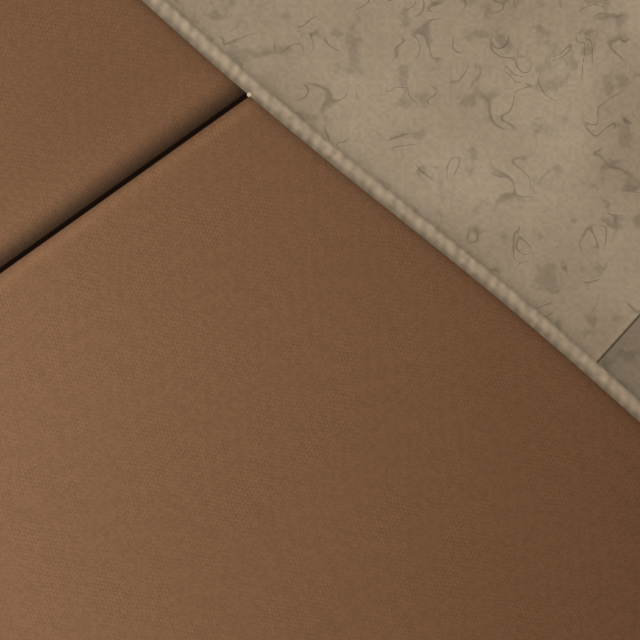
Give the GLSL for this texture, as a Shadertoy shader.

```glsl
// Brown woven cushions with a dark seam, beside creased beige cloth edged with piping
#define WEAVE_COUNT 165.0
#define WEAVE_DEPTH 0.075
#define PIPING_WIDTH 0.025
#define SEAM_WIDTH 0.0036
#define CREASE_DEPTH 0.16
#define BROWN_LIGHT vec3(0.53, 0.39, 0.285)
#define BROWN_DARK vec3(0.385, 0.265, 0.175)
#define BEIGE_LIGHT vec3(0.625, 0.555, 0.465)
#define BEIGE_DARK vec3(0.53, 0.46, 0.375)
#define SEAM_COLOR vec3(0.09, 0.05, 0.03)

float hash(vec2 p) {
    return fract(sin(dot(p, vec2(127.1, 311.7))) * 43758.5453);
}

float noise(vec2 p) {
    vec2 i = floor(p), f = fract(p);
    f = f * f * (3.0 - 2.0 * f);
    return mix(mix(hash(i), hash(i + vec2(1, 0)), f.x),
               mix(hash(i + vec2(0, 1)), hash(i + vec2(1, 1)), f.x), f.y);
}

float fbm(vec2 p) {
    float sum = 0.0, amp = 0.5;
    for (int i = 0; i < 4; i++) {
        sum += amp * noise(p);
        p = mat2(1.6, 1.2, -1.2, 1.6) * p + 7.3;
        amp *= 0.5;
    }
    return sum / 0.9375;
}

// Signed distance to the line through a and b, positive on its left
float sideOf(vec2 p, vec2 a, vec2 b) {
    vec2 d = normalize(b - a);
    return dot(p - a, vec2(-d.y, d.x));
}

// Thread grid with patches of stronger and weaker relief
float weave(vec2 p) {
    vec2 q = mat2(0.985, 0.174, -0.174, 0.985) * p * WEAVE_COUNT;
    q += 0.7 * vec2(noise(p * 34.0), noise(p * 34.0 + 19.0));
    float threads = sin(q.x * 6.2832) * sin(q.y * 3.1416) + 0.5 * sin(q.y * 6.2832);
    float grain = noise(p * 230.0) - 0.5;
    return threads * (0.25 + 0.65 * noise(p * 24.0)) * 0.7 + grain * 1.1;
}

vec3 cushions(vec2 p, float seam, float px) {
    float shade = p.x * 0.92 + 0.30 * max(p.y - 0.42, 0.0) + 0.10 * (0.4 - p.y) * p.x;
    shade += 0.22 * smoothstep(0.0, 0.12, seam) * (1.0 - p.x);
    shade += 0.10 * (fbm(p * 5.0) - 0.5);
    vec3 col = mix(BROWN_LIGHT, BROWN_DARK, clamp(shade, 0.0, 1.0));
    col *= 1.0 + WEAVE_DEPTH * weave(p);

    // Upper cushion rolls into the seam; lower one catches light at its rim
    float roll = 1.0 - smoothstep(0.0, 0.058, seam);
    col *= 1.0 - 0.52 * roll * roll * step(0.0, seam);
    float rim = exp(-pow((seam + 0.017) / 0.009, 2.0));
    col *= 1.0 + 0.07 * rim;
    col *= 1.0 - 0.4 * exp(-abs(seam) / 0.004);
    float gap = 1.0 - smoothstep(SEAM_WIDTH - px, SEAM_WIDTH + px, abs(seam));
    return mix(col, SEAM_COLOR, gap);
}

vec3 creasedCloth(vec2 p, float edge, float px) {
    float patches = fbm(p * 7.0 + 3.0);
    float tone = 0.30 + 1.3 * (patches - 0.5) + 0.45 * (0.85 - p.y);
    vec3 col = mix(BEIGE_LIGHT, BEIGE_DARK, clamp(tone, 0.0, 1.0));

    // Fine veins follow the level lines of warped noise
    vec2 warp = vec2(noise(p * 28.0), noise(p * 28.0 + 41.0));
    float vein = abs(noise(p * 42.0 + warp * 2.4) - 0.5);
    float broken = smoothstep(0.48, 0.72, noise(p * 27.0 + 11.0));
    col *= 1.0 - CREASE_DEPTH * broken * (1.0 - smoothstep(0.0, 0.10, vein));
    float blots = smoothstep(0.58, 0.78, fbm(p * 38.0));
    col *= 1.0 - 0.10 * blots;
    col *= 1.0 + 0.07 * (noise(p * 210.0) - 0.5);

    // Folded panel at the right
    float fold = sideOf(p, vec2(0.927, 0.427), vec2(1.0, 0.508));
    col *= mix(0.86, 1.0, smoothstep(-px, px, fold));
    col *= 1.0 - 0.42 * exp(-pow(fold / 0.0018, 2.0));
    col *= 1.0 + 0.04 * exp(-pow((fold - 0.006) / 0.004, 2.0));
    return col * (1.0 - 0.16 * exp(-max(edge - PIPING_WIDTH, 0.0) / 0.007));
}

// Rounded cord with slanted wrapping
vec3 piping(vec2 p, float edge, float along) {
    float h = edge / PIPING_WIDTH;
    float twist = sin((along * 48.0 + h * 0.55) * 6.2832 + 2.0 * noise(p * 40.0));
    float body = 0.77 + 0.27 * smoothstep(0.0, 0.55, h) - 0.15 * smoothstep(0.75, 1.0, h);
    vec3 col = mix(BEIGE_LIGHT, BEIGE_DARK, 0.15 + 0.55 * along);
    return col * body * (1.0 + 0.04 * twist + 0.14 * (noise(p * 130.0) - 0.5));
}

void mainImage(out vec4 fragColor, in vec2 fragCoord) {
    vec2 p = fragCoord / iResolution.y;
    float px = 1.0 / iResolution.y;
    vec2 edgeStart = vec2(0.221, 1.0), edgeEnd = vec2(1.0, 0.339);
    float along = dot(p - edgeStart, normalize(edgeEnd - edgeStart));
    float edge = sideOf(p, edgeStart, edgeEnd) - 0.005 * sin(along * 6.0 - 3.1);
    float seam = sideOf(p, vec2(0.0, 0.577), vec2(0.388, 0.853));

    vec3 col = cushions(p, seam, px);
    col *= 1.0 - 0.22 * exp(min(edge, 0.0) / 0.008);
    col = mix(col, piping(p, edge, along), smoothstep(-px, px, edge));
    col = mix(col, creasedCloth(p, edge, px), smoothstep(-px, px, edge - PIPING_WIDTH));

    // Bright stitch where the seam meets the cord
    float stitch = length(p - vec2(0.389, 0.852));
    col = mix(col, vec3(0.78, 0.70, 0.59), 1.0 - smoothstep(0.002, 0.005, stitch));
    fragColor = vec4(clamp(col, 0.0, 1.0), 1.0);
}
```
